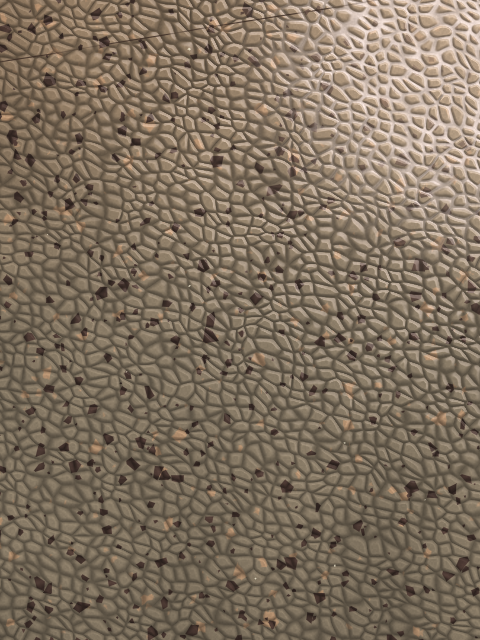
This texture is drawn by a Shadertoy shader. Its source:

```glsl
// Pebbled, speckled vinyl flooring with dark and tan chips under a glare from the upper right.

const float TAU = 6.2831853;
const vec2 PEBBLES = vec2(33.0, 42.0);   // pebbles per canvas width, across and up

vec2 hash2(vec2 p) {
    vec3 q = fract(p.xyx * vec3(0.1031, 0.1030, 0.0973));
    q += dot(q, q.yzx + 33.33);
    return fract((q.xx + q.yz) * q.zy);
}

float noise(vec2 p) {
    vec2 i = floor(p), f = fract(p);
    f = f * f * (3.0 - 2.0 * f);
    float low = mix(hash2(i).x, hash2(i + vec2(1, 0)).x, f.x);
    float high = mix(hash2(i + vec2(0, 1)).x, hash2(i + vec2(1, 1)).x, f.x);
    return mix(low, high, f.y);
}

// Rounded distance to the border of the enclosing Voronoi cell
float cellBorder(vec2 p) {
    vec2 cell = floor(p), f = fract(p), nearest = vec2(0.0);
    float best = 9.0;
    for (int y = -1; y <= 1; y++)
    for (int x = -1; x <= 1; x++) {
        vec2 g = vec2(x, y);
        vec2 d = g + 0.1 + 0.8 * hash2(cell + g) - f;
        if (dot(d, d) < best) { best = dot(d, d); nearest = d; }
    }
    float sum = 0.0;
    for (int y = -2; y <= 2; y++)
    for (int x = -2; x <= 2; x++) {
        vec2 g = vec2(x, y);
        vec2 d = g + 0.1 + 0.8 * hash2(cell + g) - f;
        vec2 gap = d - nearest;
        if (dot(gap, gap) > 0.0001)
            sum += exp(-16.0 * dot(0.5 * (d + nearest), normalize(gap)));
    }
    return -log(sum) / 16.0;
}

// Relief height: 0 in the grooves, 1 on the pebble tops
float relief(vec2 p) {
    vec2 bend = vec2(noise(p * 17.0), noise(p * 17.0 + 40.0)) - 0.5;
    vec2 tilted = p + 0.022 * bend + vec2(0.0, 0.22 * p.x);
    float slopeWidth = mix(0.2, 0.46, noise(p * 26.0 + 9.0));
    return smoothstep(-0.04, slopeWidth, cellBorder(tilted * PEBBLES));
}

// Signed distance to scattered irregular polygons, one per kept grid cell
float chips(vec2 p, float scale, float seed, float keep, float minSize, float maxSize) {
    vec2 cell = floor(p * scale);
    float nearest = 1.0;
    for (int y = -1; y <= 1; y++)
    for (int x = -1; x <= 1; x++) {
        vec2 id = cell + vec2(x, y) + seed;
        vec2 pick = hash2(id + 71.0);
        if (pick.x > keep) continue;
        vec2 q = p - (id - seed + hash2(id)) / scale;
        float size = mix(minSize, maxSize, pick.y * pick.y);
        float turn = TAU * hash2(id + 13.0).x;
        float d = -1.0;
        for (int i = 0; i < 5; i++) {
            vec2 h = hash2(id + 5.7 * float(i) + 29.0);
            float a = turn + TAU * (float(i) + 0.7 * h.x) / 5.0;
            d = max(d, dot(q, vec2(cos(a), sin(a))) - size * mix(0.5, 1.5, h.y));
        }
        nearest = min(nearest, d);
    }
    return nearest;
}

float cover(float d, float blur) {
    return 1.0 - smoothstep(-blur, blur, d);
}

void mainImage(out vec4 fragColor, in vec2 fragCoord) {
    vec2 p = fragCoord / iResolution.x;
    float top = iResolution.y / iResolution.x;
    float blur = max(0.0011, 0.7 / iResolution.x);

    // Relief and its slope towards the light
    float step1 = 0.0025;
    float h = relief(p);
    vec2 grad = vec2(relief(p + vec2(step1, 0)) - h, relief(p + vec2(0, step1)) - h);
    float lit = -dot(grad / (step1 * PEBBLES), normalize(vec2(0.5, 0.85)));

    // Glare falling off from the upper right
    vec2 away = (p - vec2(1.0, top - 0.1)) / vec2(0.40, 0.37);
    float glare = exp(-dot(away, away));
    float sheen = exp(-0.28 * dot(away, away));

    // Vinyl body with embedded chips
    float warmth = smoothstep(0.5, top, p.y) * (1.0 - 0.5 * p.x);
    vec3 albedo = mix(vec3(0.50, 0.45, 0.375), vec3(0.53, 0.445, 0.355), warmth);
    albedo *= 0.94 + 0.12 * noise(p * 5.0);
    vec2 rough = p + 0.006 * (vec2(noise(p * 120.0), noise(p * 120.0 + 7.0)) - 0.5);
    float tan1 = cover(chips(rough, 17.0, 300.0, 0.32, 0.006, 0.013), blur * 1.5);
    float tan2 = cover(chips(rough, 38.0, 500.0, 0.16, 0.002, 0.005), blur * 1.5);
    float dark1 = cover(chips(p, 23.0, 100.0, 0.47, 0.0055, 0.0115), blur);
    float dark2 = cover(chips(p, 40.0, 700.0, 0.13, 0.002, 0.005), blur);
    float veil = 1.0 - 0.75 * glare;
    albedo = mix(albedo, vec3(0.70, 0.55, 0.42), 0.8 * veil * max(tan1, 0.7 * tan2));
    vec3 darkChip = vec3(0.25, 0.185, 0.165) * (0.85 + 0.35 * noise(p * 60.0));
    albedo = mix(albedo, darkChip, 0.95 * veil * max(dark1, dark2));

    // Soft shading of the pebbles
    float shade = mix(0.77, 1.07, h) + (0.04 + 0.05 * sheen) * clamp(lit, -2.5, 2.5);
    vec3 color = albedo * shade * mix(0.95, 1.12, sheen);
    color += vec3(0.10, 0.085, 0.085) * glare;

    // Wet looking highlights: lit flanks, then bright ridges near the glare
    float flank = smoothstep(0.7, 2.4, lit) * smoothstep(0.02, 0.6, sheen);
    float ridge = smoothstep(0.42, 0.9, 1.0 - h + 0.06 * lit) * smoothstep(0.12, 0.75, glare);
    float broken = mix(0.5, 1.0, noise(p * 45.0 + 3.0));
    float shine = clamp(0.42 * flank + 0.95 * ridge, 0.0, 1.0) * broken;
    color = mix(color, vec3(0.98, 0.91, 0.88), shine);

    // Seam between sheets, fine grain and rare sparkles
    float seam = abs(p.y - (top - 0.13 + 0.166 * p.x) - 0.003 * (noise(p * 9.0) - 0.5));
    float worn = smoothstep(0.2, 0.6, noise(p * 30.0 + 21.0));
    color = mix(color, vec3(0.23, 0.17, 0.14), cover(seam - 0.0012, blur) * mix(0.3, 0.85, worn));
    color *= 1.0 + 0.07 * (noise(p * 330.0) - 0.5);
    float sparkle = cover(chips(p, 12.0, 900.0, 0.06, 0.001, 0.002), blur);
    color = mix(color, vec3(0.95, 0.92, 0.82), 0.8 * sparkle);

    fragColor = vec4(clamp(color, 0.0, 1.0), 1.0);
}
```
